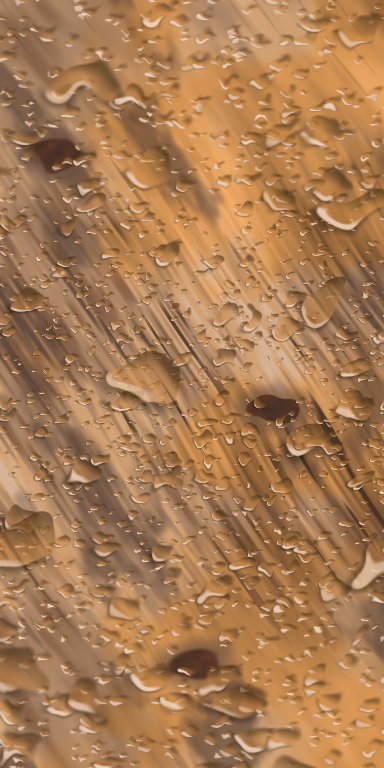
This texture is drawn by a Shadertoy shader. Its source:

```glsl
const vec3 INK   = vec3(0.23, 0.16, 0.13);
const vec3 UMBER = vec3(0.40, 0.30, 0.25);
const vec3 BROWN = vec3(0.55, 0.40, 0.29);
const vec3 TAN   = vec3(0.67, 0.52, 0.40);
const vec3 PEACH = vec3(0.82, 0.63, 0.45);
const vec3 PALE  = vec3(0.84, 0.70, 0.59);
const vec3 HONEY = vec3(0.72, 0.48, 0.24);
const vec3 GLINT = vec3(0.93, 0.83, 0.76);
const vec2 ALONG = vec2(0.56, -0.83);      // grain direction
const vec2 LIGHT = vec2(-0.64, -0.77);     // side of a drop that glints
const float FOCUS = 1.0;                   // height of the sharp band
const float EDGE_SHARP = 0.0028;
const float EDGE_BLUR = 0.012;
const int KNOTS = 3;

float hash(vec2 c) {
    vec3 q = fract(c.xyx * 0.1031);
    q += dot(q, q.yzx + 33.33);
    return fract((q.x + q.y) * q.z);
}

float noise(vec2 p) {
    vec2 i = floor(p), f = fract(p);
    f = f * f * (3.0 - 2.0 * f);
    return mix(mix(hash(i), hash(i + vec2(1, 0)), f.x),
               mix(hash(i + vec2(0, 1)), hash(i + 1.0), f.x), f.y);
}

float fbm(vec2 p) {
    float sum = 0.0, amp = 0.533;
    for (int i = 0; i < 4; i++) {
        sum += amp * noise(p);
        p = p * 2.03 + 17.3;
        amp *= 0.5;
    }
    return sum;
}

// Weathered planks: streaks, stains and cracks stretched along the grain
vec3 wood(vec2 p, float sharp) {
    vec2 g = vec2(dot(p, vec2(-ALONG.y, ALONG.x)), dot(p, ALONG));
    g.x += 0.035 * (noise(p * 3.0) - 0.5);
    float broad = fbm(g * vec2(6.0, 2.0) + 5.0) - 0.5;
    float streak = noise(g * vec2(36.0, 3.0)) - 0.5;
    float fine = noise(g * vec2(105.0, 7.0)) - 0.5;
    float tone = 0.52 + 1.2 * broad + streak * mix(0.15, 0.32, sharp) + 0.5 * fine * sharp;

    vec3 col = mix(UMBER, BROWN, smoothstep(0.05, 0.32, tone));
    col = mix(col, TAN, smoothstep(0.28, 0.5, tone));
    col = mix(col, PEACH, smoothstep(0.5, 0.72, tone));
    col = mix(col, PALE, smoothstep(0.72, 0.95, tone));

    float warm = fbm(p * vec2(3.0, 3.5) + 31.0) + 0.16 * (p.x - 0.5);
    col = mix(col, HONEY * (0.65 + 0.7 * tone), 0.75 * smoothstep(0.46, 0.68, warm));

    float stain = smoothstep(0.57, 0.76, fbm(g * vec2(8.0, 4.0) + 71.0));
    col = mix(col, UMBER * 0.85, 0.65 * stain);
    float crack = smoothstep(0.27, 0.08, noise(g * vec2(72.0, 4.0) + 9.0));
    crack *= smoothstep(0.36, 0.6, fbm(p * 4.0 + 13.0)) * mix(0.15, 0.8, sharp);
    return mix(col, INK, crack);
}

// Dark round knots with a smoky halo
vec3 addKnots(vec3 col, vec2 p, float soft) {
    for (int i = 0; i < KNOTS; i++) {
        float k = float(i);
        vec2 centre = vec2(0.12 + 0.76 * hash(vec2(k, 4.7)), (k + 0.4) * 2.0 / float(KNOTS));
        vec2 q = (p - centre) * vec2(1.0, 1.5);
        float d = length(q + 0.03 * (noise(p * 22.0) - 0.5)) - 0.065;
        col = mix(col, UMBER, 0.6 * smoothstep(0.07, 0.0, d));
        vec3 core = mix(INK, vec3(0.36, 0.20, 0.14), noise(p * 45.0));
        col = mix(col, core, 0.9 * smoothstep(soft, -soft, d));
    }
    return col;
}

// One layer of scattered water beads: shadow, amber lens, dark rim, crescent glint
vec3 addDrops(vec3 col, vec2 p, float scale, float density, float soft) {
    vec2 s = p * scale + scale * 1.7;
    vec2 warp = vec2(noise(s * 2.3), noise(s * 2.3 + 40.0)) - 0.5;
    for (int y = -1; y <= 1; y++)
    for (int x = -1; x <= 1; x++) {
        vec2 cell = floor(s) + vec2(x, y);
        if (hash(cell + 3.1) > density) continue;
        vec2 centre = cell + 0.15 + 0.7 * vec2(hash(cell + 11.0), hash(cell + 27.0));
        float radius = mix(0.2, 0.47, hash(cell + 53.0));
        vec2 q = s - centre + 0.42 * warp;
        q.y = (q.y - 0.2 * q.x) * 1.55;
        q /= radius;
        float d = length(q) - 1.0;
        float side = dot(q, LIGHT);
        float blur = soft * scale / radius;

        float body = smoothstep(blur, -blur, d);
        float shade = smoothstep(0.5, 0.0, d) * smoothstep(0.0, 0.8, side);
        col *= 1.0 - 0.32 * shade * (1.0 - body);

        vec3 lens = mix(col * 0.9, HONEY, 0.5);
        lens *= mix(1.12, 0.6, smoothstep(0.3, -0.95, side));
        col = mix(col, lens, 0.9 * body);

        float width = 0.17 + 0.6 * blur;
        float crescent = smoothstep(width, 0.3 * width, abs(d + 0.14));
        crescent *= smoothstep(0.4, 0.8, side + 0.5 * warp.x);
        col = mix(col, GLINT, crescent * mix(0.55, 0.95, hash(cell + 91.0)));
    }
    return col;
}

void mainImage(out vec4 fragColor, in vec2 fragCoord) {
    vec2 p = fragCoord / iResolution.x;
    float sharp = 1.0 - smoothstep(0.2, 0.85, abs(p.y - FOCUS));
    float soft = mix(EDGE_BLUR, EDGE_SHARP, sharp);

    vec3 col = wood(p, sharp);
    col = addKnots(col, p, soft);
    col = addDrops(col, p, 36.0, 0.2 + 0.3 * sharp, soft);
    col = addDrops(col, p, 19.0, 0.36, soft);
    col = addDrops(col, p, 10.0, 0.3, soft);
    col = addDrops(col, p, 5.0, 0.24, soft);
    fragColor = vec4(clamp(col, 0.0, 1.0), 1.0);
}
```
